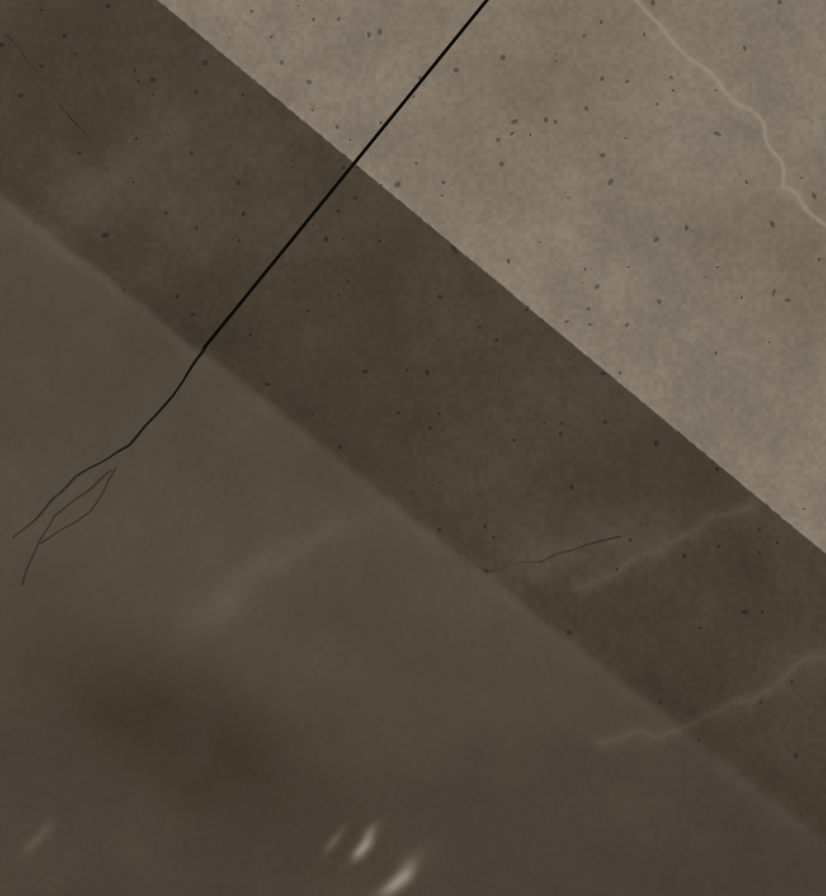
Give the GLSL for this texture, as a WebGL 2 fragment shader.

```glsl
#version 300 es
precision highp float;
// Brown stone slab crossed by a diagonal band of sunlight, a dark joint, cracks and veins.
uniform vec2 u_resolution;
out vec4 fragColor;

const vec3 SUNLIT = vec3(0.505, 0.463, 0.409);
const vec3 SUNLIT_WARM = vec3(0.455, 0.402, 0.338);
const vec3 BAND = vec3(0.288, 0.250, 0.208);
const vec3 POLISHED = vec3(0.318, 0.282, 0.241);
const vec3 DEEP = vec3(0.238, 0.203, 0.164);
const vec3 VEIN = vec3(0.630, 0.570, 0.495);
const vec3 JOINT = vec3(0.045, 0.042, 0.038);

float hash(vec2 p) {
  vec3 q = fract(vec3(p.xyx) * 0.1031);
  q += dot(q, q.yzx + 33.33);
  return fract((q.x + q.y) * q.z);
}

float noise(vec2 p) {
  vec2 i = floor(p), f = fract(p);
  f = f * f * (3.0 - 2.0 * f);
  return mix(mix(hash(i), hash(i + vec2(1, 0)), f.x),
             mix(hash(i + vec2(0, 1)), hash(i + vec2(1, 1)), f.x), f.y);
}

float fbm(vec2 p) {
  float sum = 0.0, amp = 0.5;
  for (int i = 0; i < 5; i++) {
    sum += amp * noise(p);
    p = mat2(1.6, 1.2, -1.2, 1.6) * p + 7.3;
    amp *= 0.5;
  }
  return sum;
}

float segment(vec2 p, vec2 a, vec2 b) {
  vec2 d = b - a;
  return length(p - a - d * clamp(dot(p - a, d) / dot(d, d), 0.0, 1.0));
}

float path(vec2 p, vec2 pts[5]) {
  float d = 1e3;
  for (int i = 0; i < 4; i++) d = min(d, segment(p, pts[i], pts[i + 1]));
  return d;
}

float stroke(float d, float halfWidth, float soft) {
  return 1.0 - smoothstep(halfWidth - soft, halfWidth + soft, d);
}

// Soft elliptical spot with its long axis at the given angle
float spot(vec2 p, vec2 center, float angle, vec2 radii) {
  vec2 d = p - center;
  float c = cos(angle), s = sin(angle);
  d = vec2(c * d.x + s * d.y, c * d.y - s * d.x) / radii;
  return exp(-dot(d, d));
}

// Sparse round pits, one candidate per cell
float pits(vec2 p, float scale, float density) {
  vec2 id = floor(p * scale), f = fract(p * scale);
  vec2 c = 0.3 + 0.4 * vec2(hash(id + 3.1), hash(id + 8.7));
  float r = 0.10 + 0.18 * hash(id + 5.9);
  return step(1.0 - density, hash(id)) * (1.0 - smoothstep(r * 0.3, r, length(f - c)));
}

void main() {
  vec2 p = gl_FragCoord.xy / u_resolution.y;
  float px = 1.0 / u_resolution.y;
  float cloud = fbm(p * 5.0 + 2.0) - 0.48;
  float mottle = fbm(p * 19.0 + 11.0) - 0.48;
  float grain = noise(p * 190.0) + 0.6 * noise(p * 370.0 + 5.0) - 0.8;
  vec2 warp = (vec2(noise(p * 38.0), noise(p * 38.0 + 40.0)) - 0.5) * 0.012;
  vec2 q = p + warp;

  // Signed heights over the two diagonal borders
  float sun = (p.y - 1.0 + 0.829 * (p.x - 0.176)) * 0.77 + grain * 0.0008;
  float rim = (p.y - 0.783 + 0.783 * p.x) * 0.787 + warp.x * 0.5;
  float lit = smoothstep(-1.5 * px, 1.5 * px, sun);
  float rough = smoothstep(-0.005, 0.006, rim);

  // Polished lower area with its dark stain and cloudy streaks
  vec3 low = POLISHED * (1.0 + 0.16 * cloud + 0.10 * mottle);
  low *= mix(0.90, 1.03, smoothstep(0.0, 0.45, p.y));
  float stain = spot(q, vec2(0.215, 0.165), -0.55, vec2(0.19, 0.065));
  low = mix(low, DEEP, clamp(stain * (0.8 + 1.3 * mottle), 0.0, 0.8));
  low += 0.035 * spot(q, vec2(0.255, 0.335), 0.75, vec2(0.07, 0.022));
  low += 0.025 * spot(q, vec2(0.350, 0.395), 0.45, vec2(0.07, 0.014));
  low += 0.030 * exp(-abs(rim + 0.008) * 110.0) * noise(p * 24.0);

  // Shaded rough band
  vec3 band = BAND * (1.0 + 0.20 * cloud + 0.22 * mottle);
  band += 0.030 * spot(q, vec2(0.640, 0.385), 0.25, vec2(0.13, 0.025));
  band += 0.022 * spot(q, vec2(0.130, 0.810), 0.80, vec2(0.16, 0.030));
  band *= 1.0 - 0.07 * exp(-abs(rim - 0.018) * 55.0);

  // Sunlit area with warm patches
  float warm = spot(q, vec2(0.64, 0.93), 0.4, vec2(0.14, 0.09))
             + spot(q, vec2(0.87, 0.73), -0.7, vec2(0.13, 0.09));
  vec3 top = mix(SUNLIT, SUNLIT_WARM, clamp(warm * 0.75 + cloud * 0.9, 0.0, 1.0));
  top *= 1.0 + 0.14 * cloud + 0.18 * mottle;
  top += 0.03 * spot(q, vec2(0.77, 0.86), -0.8, vec2(0.10, 0.05));

  vec3 col = mix(mix(low, band, rough), top, lit);
  col *= 1.0 + grain * mix(0.035, 0.085, rough);
  col *= 1.0 - 0.28 * rough * pits(q, 62.0, 0.09);
  col += 0.035 * exp(-abs(sun) * 320.0) * lit;

  // Pale veins
  float vein = path(q, vec2[5](vec2(0.697, 1.01), vec2(0.781, 0.928), vec2(0.853, 0.857),
                               vec2(0.879, 0.792), vec2(0.930, 0.743)));
  col = mix(col, VEIN, lit * (0.5 * stroke(vein, 0.002, 0.003) + 0.18 * exp(-vein * 130.0)));
  float faint = min(segment(q, vec2(0.65, 0.345), vec2(0.84, 0.438)),
                    path(q, vec2[5](vec2(0.670, 0.172), vec2(0.740, 0.182), vec2(0.807, 0.203),
                                    vec2(0.870, 0.240), vec2(0.930, 0.275))));
  col += (1.0 - lit) * vec3(0.055, 0.050, 0.043) * exp(-faint * 150.0);

  // Fine dark fissures
  float fissure = min(segment(q, vec2(0.010, 0.960), vec2(0.124, 0.811)),
                      segment(q, vec2(0.540, 0.364), vec2(0.690, 0.398)));
  col *= 1.0 - 0.30 * stroke(fissure, 0.0008, 0.0016) * noise(p * 30.0 + 9.0) * 1.4;

  // Straight joint, then the crack that splits from its lower end
  float joint = segment(p, vec2(0.550, 1.008), vec2(0.228, 0.612));
  vec2 c = p + warp * 0.5;
  float crack = path(c, vec2[5](vec2(0.228, 0.612), vec2(0.193, 0.557), vec2(0.143, 0.501),
                                vec2(0.085, 0.466), vec2(0.016, 0.401)));
  float fork = path(c, vec2[5](vec2(0.130, 0.475), vec2(0.098, 0.427), vec2(0.045, 0.394),
                               vec2(0.060, 0.425), vec2(0.124, 0.472)));
  fork = min(fork, segment(c, vec2(0.045, 0.394), vec2(0.024, 0.345)));
  float fade = smoothstep(0.0, 0.22, p.x);
  col = mix(col, JOINT, stroke(crack, 0.0012, 0.0014) * mix(0.35, 0.95, fade));
  col = mix(col, JOINT, stroke(fork, 0.0008, 0.0016) * 0.45);
  col = mix(col, JOINT, stroke(joint, 0.0018, 0.0012));

  // Glints on the polished area
  float glint = 0.30 * spot(q, vec2(0.408, 0.057), 0.85, vec2(0.020, 0.006))
              + 0.30 * spot(q, vec2(0.443, 0.017), 0.70, vec2(0.028, 0.009))
              + 0.11 * spot(q, vec2(0.374, 0.062), 0.85, vec2(0.016, 0.005))
              + 0.07 * spot(q, vec2(0.043, 0.065), 0.90, vec2(0.018, 0.007));
  col += glint * vec3(1.0, 0.95, 0.88);

  fragColor = vec4(clamp(col, 0.0, 1.0), 1.0);
}
```
